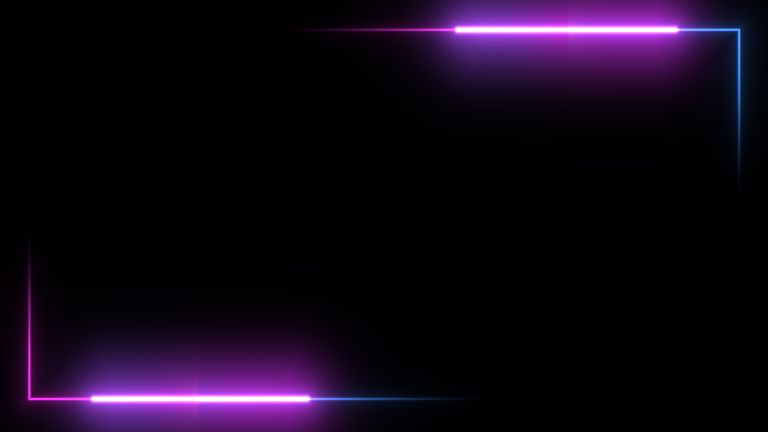
A Shadertoy shader for this background:

```glsl
// Two neon corner brackets glowing on black: thin magenta and blue strands
// fade toward their tips, and a hot violet-to-pink bar lies on each long arm.
// Every light is a falloff of the distance to a line segment.

const vec3 MAGENTA = vec3(0.88, 0.12, 0.82);
const vec3 BLUE    = vec3(0.18, 0.50, 0.95);
const vec3 VIOLET  = vec3(0.70, 0.36, 1.12);
const vec3 ORCHID  = vec3(1.04, 0.19, 1.12);
const vec3 HOT     = vec3(1.00, 0.88, 1.00);

// Position along segment ab, from 0 to 1
float along(vec2 p, vec2 a, vec2 b) {
    vec2 ab = b - a;
    return clamp(dot(p - a, ab) / dot(ab, ab), 0.0, 1.0);
}

float segmentDistance(vec2 p, vec2 a, vec2 b) {
    return length(p - mix(a, b, along(p, a, b)));
}

float gauss(float d, float width) {
    float q = d / width;
    return exp(-q * q);
}

// Thin line with a soft halo, dimming from fadeStart to its tip
vec3 strand(vec2 p, vec2 root, vec2 tip, float fadeStart, vec3 tint, float pixel) {
    float d = segmentDistance(p, root, tip);
    float fade = 1.0 - smoothstep(fadeStart, 1.0, along(p, root, tip));
    float core = gauss(d, max(0.0028, 0.65 * pixel));
    float halo = 0.18 * exp(-d / 0.045) + 0.22 * exp(-d / 0.010);
    vec3 light = tint * halo + (tint + 0.08) * core * 0.85;
    return light * fade;
}

// Thick bar with a white-hot core and a broad bloom
vec3 bar(vec2 p, vec2 left, vec2 right, float pixel) {
    vec2 inset = vec2(0.055, 0.0);
    float d = segmentDistance(p, left, right);
    float bloomDistance = segmentDistance(p, left + inset, right - inset);
    vec3 tint = mix(VIOLET, ORCHID, smoothstep(0.1, 0.75, along(p, left, right)));
    float bloom = 0.42 * gauss(bloomDistance, 0.115) + 0.07 * exp(-bloomDistance / 0.08);
    float sheath = 0.40 * exp(-d / 0.018);
    float core = gauss(d, max(0.0065, 0.8 * pixel));
    return tint * (bloom + sheath) + HOT * core;
}

// One bracket: a short upright arm and a long level arm carrying a bar
vec3 bracket(vec2 p, vec2 corner, float uprightTip, float levelTip,
             vec2 barSpan, vec3 cornerTint, vec3 tipTint, float pixel) {
    vec2 middle = vec2(0.5 * (barSpan.x + barSpan.y), corner.y);
    vec3 upright = strand(p, corner, vec2(corner.x, uprightTip), 0.05, cornerTint, pixel);
    vec3 nearArm = strand(p, corner, middle, 0.98, cornerTint, pixel);
    vec3 farArm = strand(p, middle, vec2(levelTip, corner.y), 0.15, tipTint, pixel);
    vec3 strands = max(upright, max(nearArm, farArm));
    vec2 left = vec2(barSpan.x, corner.y);
    vec2 right = vec2(barSpan.y, corner.y);
    return strands + bar(p, left, right, pixel);
}

void mainImage(out vec4 fragColor, in vec2 fragCoord) {
    float pixel = 1.0 / iResolution.y;
    vec2 p = fragCoord * pixel;

    vec3 color = vec3(0.0, 0.0, 0.004);
    color += bracket(p, vec2(1.711, 0.931), 0.530, 0.620,
                     vec2(1.060, 1.562), BLUE, MAGENTA, pixel);
    color += bracket(p, vec2(0.068, 0.0765), 0.480, 1.160,
                     vec2(0.218, 0.710), MAGENTA, BLUE, pixel);

    fragColor = vec4(min(color, 1.0), 1.0);
}
```
